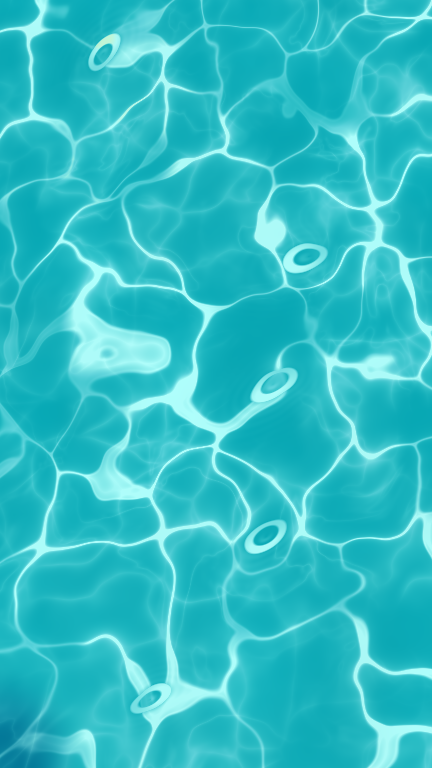
Give the GLSL for this texture, as a Shadertoy shader.

```glsl
const vec3 DEEP = vec3(0.00, 0.45, 0.59);
const vec3 WATER[5] = vec3[5](
    vec3(0.03, 0.66, 0.71), vec3(0.18, 0.75, 0.78), vec3(0.37, 0.83, 0.86),
    vec3(0.51, 0.91, 0.91), vec3(0.68, 0.99, 0.98));
const vec3 GLINT = vec3(0.85, 0.96, 0.72);
const float CELLS = 4.0;         // caustic cells across the canvas
const float THIN = 0.010;        // half width of a fine line, in cells
const float SWELL = 0.085;       // extra half width of a ribbon
const float SOFT = 0.020;        // softness of line edges
const float GLOW = 0.36;
const float GLOW_REACH = 0.09;
const float HAZE = 0.24;
const int EYES = 5;              // ring-shaped ripples

vec2 hash2(vec2 p) {
    vec3 q = fract(vec3(p.xyx) * vec3(0.1031, 0.1030, 0.0973));
    q += dot(q, q.yzx + 33.33);
    return fract((q.xx + q.yz) * q.zy);
}

float noise(vec2 p) {
    vec2 i = floor(p), f = fract(p);
    f = f * f * f * (f * (f * 6.0 - 15.0) + 10.0);
    return mix(mix(hash2(i).x, hash2(i + vec2(1, 0)).x, f.x),
               mix(hash2(i + vec2(0, 1)).x, hash2(i + vec2(1, 1)).x, f.x), f.y);
}

float fbm(vec2 p) {
    float sum = 0.0, amp = 0.5;
    for (int i = 0; i < 4; i++) {
        sum += amp * noise(p);
        p = mat2(1.6, 1.2, -1.2, 1.6) * p + 7.3;
        amp *= 0.5;
    }
    return sum / 0.9375;
}

vec2 warp(vec2 p, float amount) {
    vec2 broad = vec2(noise(p * 1.2 + 3.1), noise(p * 1.2 + 41.7)) - 0.5;
    vec2 fine = vec2(noise(p * 3.3 + 17.0), noise(p * 3.3 + 63.0)) - 0.5;
    return p + amount * (broad + 0.22 * fine);
}

// Voronoi border distance; a soft minimum widens the junctions
float webDistance(vec2 p) {
    vec2 cell = floor(p), f = fract(p), nearest = vec2(0);
    float best = 9.0;
    for (int y = -1; y <= 1; y++)
    for (int x = -1; x <= 1; x++) {
        vec2 o = vec2(x, y);
        vec2 r = o + 0.1 + 0.8 * hash2(cell + o + 50.0) - f;
        if (dot(r, r) < best) { best = dot(r, r); nearest = r; }
    }
    float sum = 0.0;
    for (int y = -2; y <= 2; y++)
    for (int x = -2; x <= 2; x++) {
        vec2 o = vec2(x, y);
        vec2 r = o + 0.1 + 0.8 * hash2(cell + o + 50.0) - f;
        vec2 gap = r - nearest;
        if (dot(gap, gap) > 1e-4)
            sum += exp(-32.0 * dot(0.5 * (r + nearest), normalize(gap)));
    }
    return -log(sum + 1e-9) / 32.0;
}

// Bright lines that swell into pale ribbons with lit rims
float caustics(vec2 p) {
    float d = webDistance(warp(p, 0.85));
    float swell = smoothstep(0.58, 0.88, noise(p * 1.4 + 9.0));
    float w = THIN + SWELL * swell;
    float fill = 1.0 - smoothstep(w - SOFT, w + SOFT, d);
    float rim = exp(-pow((d - w) / SOFT, 2.0));
    float strength = mix(0.3, 1.0, smoothstep(0.22, 0.58, noise(p * 1.1 + 27.0)));
    float core = fill * mix(0.85, 0.55, swell) + 0.25 * rim;
    return strength * (core + GLOW * exp(-max(d, 0.0) / GLOW_REACH));
}

// Faint out-of-focus web, clouds and thin wisps
float haze(vec2 p) {
    float d = max(webDistance(warp(p * 1.15 + 31.0, 1.1)), 0.0);
    float cloud = smoothstep(0.3, 0.7, fbm(p * 0.9 + 12.0));
    float ridge = 1.0 - abs(2.0 * fbm(warp(p, 0.9) * 1.3 + 5.0) - 1.0);
    return HAZE * cloud * (exp(-d / 0.10) + 0.25) + 0.16 * cloud * pow(ridge, 14.0);
}

float addEyes(float light, vec2 uv, float height) {
    for (int i = 0; i < EYES; i++) {
        vec2 h = hash2(vec2(float(i) * 7.0 + 2.0, 19.0));
        vec2 centre = vec2(0.1 + 0.8 * h.x, height * (float(i) + 0.3 + 0.5 * h.y) / float(EYES));
        float a = 0.3 + 0.8 * h.y;
        vec2 q = mat2(cos(a), -sin(a), sin(a), cos(a)) * (uv - centre);
        q /= vec2(0.058, 0.028) * mix(0.75, 1.1, h.x);
        float r = length(q) + 0.4 * (noise(uv * 16.0 + h * 30.0) - 0.5);
        float side = 0.5 + 0.5 * sin(atan(q.y, q.x) + 6.0 * h.x);
        float rim = 1.0 - smoothstep(0.08, 0.26, abs(r - 0.8) - 0.12 * side);
        float ripple = (0.5 + 0.5 * sin(r * 11.0)) * exp(-r * 0.9) * side;
        light *= mix(0.35, 1.0, smoothstep(0.5, 1.5, r));
        light = max(light, rim * mix(0.65, 1.0, side)) + 0.22 * ripple;
    }
    return light;
}

void mainImage(out vec4 fragColor, in vec2 fragCoord) {
    vec2 uv = fragCoord / iResolution.x;
    float height = iResolution.y / iResolution.x;

    // Cells shrink towards the top and lean to the right
    vec2 p = vec2((uv.x - 0.5) * (1.0 + 0.22 * uv.y) - 0.15 * uv.y, uv.y + 0.1 * uv.y * uv.y);
    p = p * CELLS + 20.0;

    float light = caustics(p) + haze(p);
    light += 0.07 * (1.0 - smoothstep(0.0, 0.7, uv.y)) * fbm(p * 0.7);
    light = clamp(addEyes(light, uv, height), 0.0, 1.0);

    vec3 col = WATER[0];
    for (int i = 1; i < 5; i++)
        col = mix(col, WATER[i], clamp(light * 4.0 - float(i - 1), 0.0, 1.0));

    // Warm glints near the upper left, deep water in the lower left corner
    float glint = smoothstep(0.6, 0.8, noise(uv * 13.0)) * smoothstep(0.6, 0.0, length(uv - vec2(0.1, height)));
    col = mix(col, GLINT, 0.6 * glint * smoothstep(0.5, 0.9, light));
    float corner = 1.0 - smoothstep(0.05, 0.2, length(uv * vec2(1.0, 0.8)));
    col = mix(col, DEEP, corner * (1.0 - light));
    col *= 0.97 + 0.05 * fbm(uv * 5.0);
    fragColor = vec4(col, 1.0);
}
```
